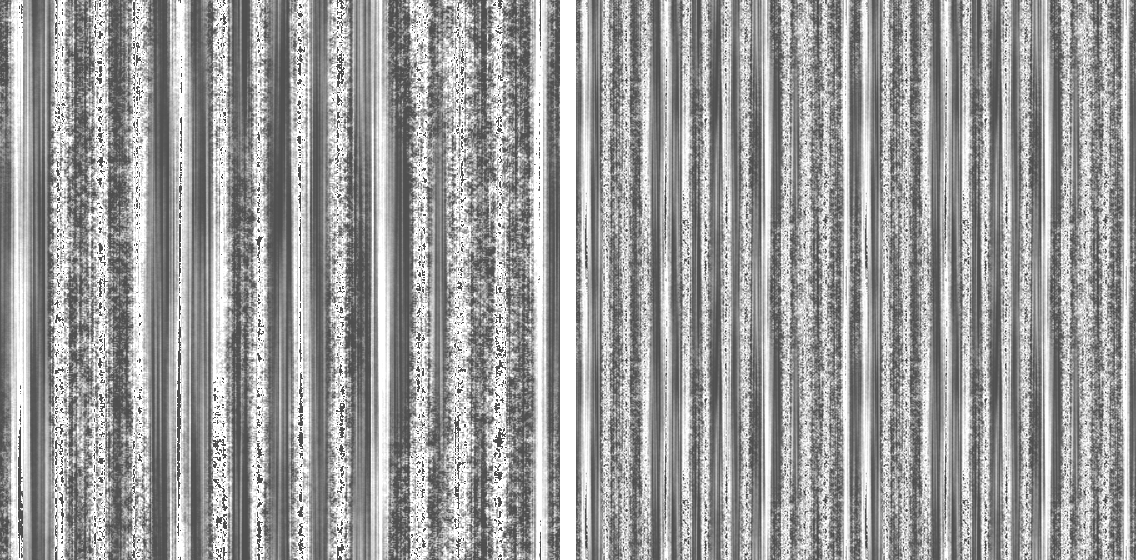
Left: one tile. Right: repeated 2 by 2.
A WebGL 1 fragment shader for this texture:

```glsl
precision highp float;
// Weathered vertical fibre bands in grey, with burnt-out cores and gritty flanks; tiles both ways.
uniform vec2 u_resolution;

const float BAND_COUNT = 14.0;     // bright bands across the tile
const float BASE_TONE = 0.41;      // tone between the bands
const float BAND_GAIN = 0.62;      // brightness added at a band core
const float STREAK_GAIN = 1.25;    // contrast of the vertical fibres
const float GRAIN_GAIN = 2.1;      // contrast of the grit
const float PATCH_GAIN = 0.16;     // large uneven wear
const float BURN_LEVEL = 1.25;     // tones above this flip to dark
const float BURN_SOFTNESS = 0.04;
const float DARK_TONE = 0.30;
const float LIGHT_TONE = 1.0;
const float SHADOW_LIFT = 0.008;   // rounds off the darkest tones
const float TAU = 6.2831853;

float hash(vec2 p) {
  return fract(sin(dot(p, vec2(127.1, 311.7))) * 43758.5453);
}

// Value noise on a lattice of whole cells that wraps at the tile edge.
float noise(vec2 uv, vec2 cells, float seed) {
  vec2 p = uv * cells;
  vec2 i = floor(p);
  vec2 f = fract(p);
  f = f * f * (3.0 - 2.0 * f);
  vec2 a = mod(i, cells);
  vec2 b = mod(i + 1.0, cells);
  float low = mix(hash(a + seed), hash(vec2(b.x, a.y) + seed), f.x);
  float high = mix(hash(vec2(a.x, b.y) + seed), hash(b + seed), f.x);
  return mix(low, high, f.y);
}

// One fibre: slow wrapping noise along y with its own offset.
float fibre(float column, float y, float knots, float seed) {
  float t = (y + hash(vec2(column, seed))) * knots;
  float i = floor(t);
  float f = fract(t);
  f = f * f * (3.0 - 2.0 * f);
  float start = hash(vec2(column + seed, mod(i, knots) + 3.7));
  float end = hash(vec2(column + seed, mod(i + 1.0, knots) + 3.7));
  return mix(start, end, f);
}

// Neighbouring fibres blended across x, centred on zero.
float streaks(vec2 uv, float columns, float knots, float seed) {
  float x = uv.x * columns;
  float i = floor(x);
  float left = fibre(mod(i, columns), uv.y, knots, seed);
  float right = fibre(mod(i + 1.0, columns), uv.y, knots, seed);
  return mix(left, right, smoothstep(0.25, 0.75, fract(x))) - 0.5;
}

// Fine grit in four octaves, centred on zero.
float grit(vec2 uv) {
  float sum = 0.0;
  float cells = 56.0;
  float weight = 0.19;
  for (int octave = 0; octave < 4; octave++) {
    sum += weight * (noise(uv, vec2(cells), cells * 0.37) - 0.5);
    cells *= 2.0;
    weight *= 1.18;
  }
  return sum;
}

void main() {
  vec2 uv = gl_FragCoord.xy / u_resolution;

  // Regular bands, each with uneven strength.
  float wave = 0.5 - 0.5 * cos(TAU * BAND_COUNT * uv.x);
  float band = wave * wave;
  float wear = noise(uv, vec2(28.0, 8.0), 5.3) - 0.5;
  wear += streaks(uv, 42.0, 2.0, 21.0) * 0.7;

  // Vertical fibres, from broad and soft to hair thin.
  float fibres = streaks(uv, 110.0, 3.0, 41.0) * 0.26
               + streaks(uv, 230.0, 2.0, 73.0) * 0.40
               + streaks(uv, 380.0, 3.0, 97.0) * 0.40;

  // Grit covers the bands but leaves some of the valleys clean.
  float strip = noise(uv, vec2(28.0, 2.0), 11.9);
  float cover = smoothstep(0.35, 0.8, strip + 0.35 * wave);
  float grain = grit(uv) * mix(0.1, 1.0, cover) * mix(0.7, 1.0, wave);

  float tone = BASE_TONE + BAND_GAIN * band + PATCH_GAIN * wear
             + STREAK_GAIN * fibres * mix(0.65, 1.0, wave) + GRAIN_GAIN * grain;

  // Shadows level out; overexposed tones burn through to dark flecks.
  float rise = tone - DARK_TONE;
  float lifted = DARK_TONE + 0.5 * (rise + sqrt(rise * rise + SHADOW_LIFT));
  float burn = smoothstep(BURN_LEVEL, BURN_LEVEL + BURN_SOFTNESS, tone);
  float grey = mix(min(lifted, LIGHT_TONE), DARK_TONE, burn);
  gl_FragColor = vec4(vec3(grey), 1.0);
}
```
